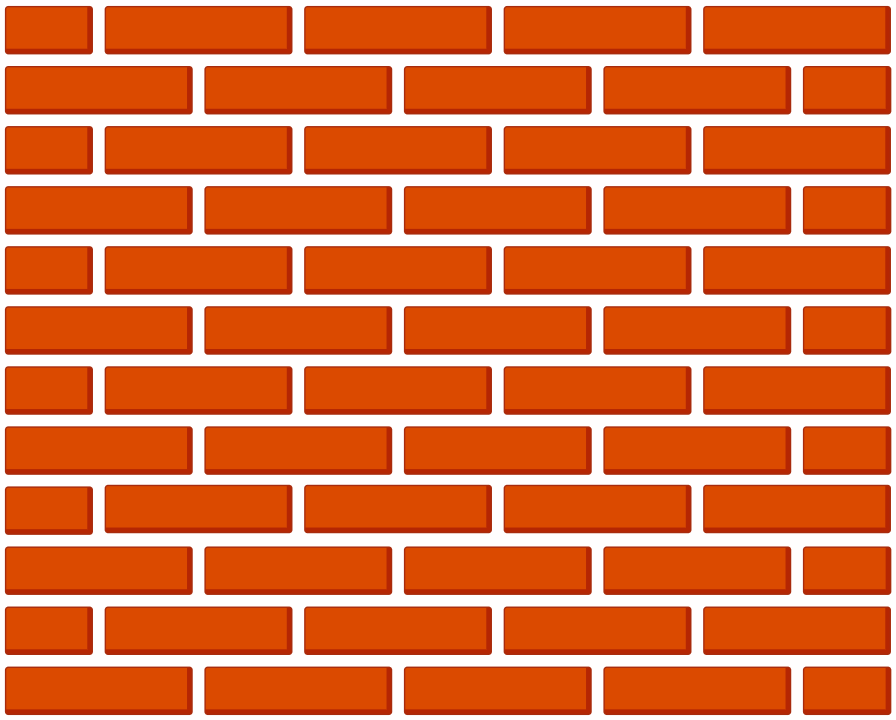
This pattern is drawn by a WebGL 1 fragment shader. Its source:

```glsl
precision highp float;

uniform vec2 u_resolution;

// Wall layout, in units of a 768 x 618 canvas with y running down
const vec2 CANVAS = vec2(768.0, 618.0);
const vec2 PITCH = vec2(171.0, 51.55);
const vec2 BRICK = vec2(161.0, 41.6);
const float WALL_LEFT = 4.2;
const float WALL_RIGHT = 764.0;
const float ROW_TOP = 5.1;
const float STAGGER = 85.5;

// One row whose whole bricks sit slightly high
const float LIFTED_ROW = 8.0;
const float LIFT = 1.4;

// Brick profile
const float CORNER_RADIUS = 3.0;
const float OUTLINE = 1.2;
const float BEVEL = 4.9;

const vec3 MORTAR = vec3(1.0, 0.995, 0.995);
const vec3 FACE = vec3(0.86, 0.29, 0.0);
const vec3 SHADE = vec3(0.71, 0.15, 0.01);
const vec3 EDGE = vec3(0.66, 0.17, 0.05);

float roundedBox(vec2 p, vec2 halfSize, float radius) {
  vec2 q = abs(p) - halfSize + radius;
  return length(max(q, 0.0)) + min(max(q.x, q.y), 0.0) - radius;
}

// Coverage of the region where the distance is negative
float coverage(float dist, float pixel) {
  return clamp(0.5 - dist / pixel, 0.0, 1.0);
}

vec3 brickWall(vec2 p, float pixel) {
  // Running bond: even rows start with half a brick
  float row = floor(p.y / PITCH.y);
  float start = WALL_LEFT - STAGGER * (1.0 - mod(row, 2.0));
  float joint = 0.5 * (PITCH.x - BRICK.x);
  float column = floor((p.x - start + joint) / PITCH.x);
  float brickLeft = start + column * PITCH.x;

  // Bricks are cut at the wall ends
  float left = max(brickLeft, WALL_LEFT);
  float right = min(brickLeft + BRICK.x, WALL_RIGHT);
  float isWhole = step(BRICK.x - 1.0, right - left);
  float isLifted = isWhole * (1.0 - step(0.5, abs(row - LIFTED_ROW)));
  float top = row * PITCH.y + ROW_TOP - LIFT * isLifted;

  vec2 halfSize = 0.5 * vec2(right - left, BRICK.y);
  vec2 q = p - vec2(left, top) - halfSize;
  float body = roundedBox(q, halfSize, CORNER_RADIUS);

  // The face stops short of the shaded right and bottom edges
  vec2 faceEdge = q - halfSize + BEVEL;
  float face = max(faceEdge.x, faceEdge.y);

  vec3 color = mix(SHADE, FACE, coverage(face, pixel));
  color = mix(EDGE, color, coverage(body + OUTLINE, pixel));
  return mix(MORTAR, color, coverage(body, pixel));
}

void main() {
  vec2 uv = gl_FragCoord.xy / u_resolution;
  vec2 p = vec2(uv.x, 1.0 - uv.y) * CANVAS;
  float pixel = CANVAS.x / u_resolution.x;
  gl_FragColor = vec4(brickWall(p, pixel), 1.0);
}
```
